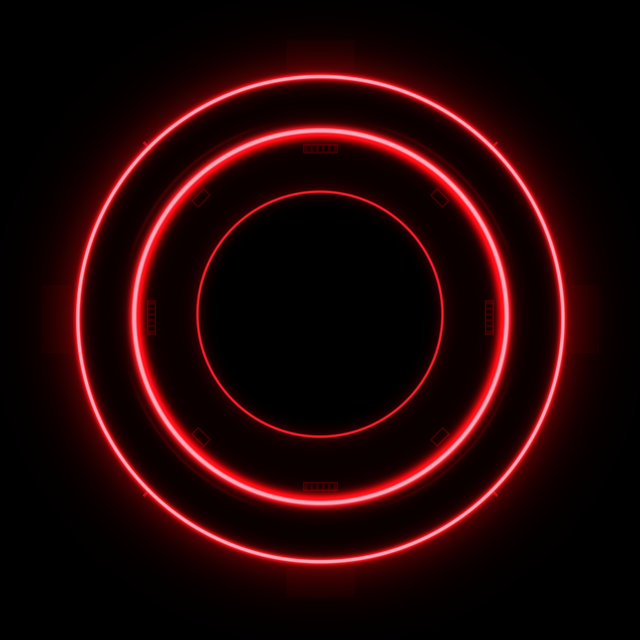
Reproduce this background procedurally as a Shadertoy shader.

```glsl
#define OUTER_RADIUS 0.379
#define MIDDLE_RADIUS 0.291
#define INNER_RADIUS 0.1914
#define BRACKET_RADIUS 0.264
#define BLOCK_RADIUS 0.412
#define ARC_RADIUS 0.311
#define RED vec3(1.0, 0.015, 0.04)
#define PINK vec3(1.0, 0.66, 0.72)
#define HOT_RED vec3(1.0, 0.12, 0.18)

const float TAU = 6.2831853;

// Antialiased stroke around a signed distance
float stroke(float d, float halfWidth, float pixel) {
    return 1.0 - smoothstep(halfWidth - pixel, halfWidth + pixel, abs(d));
}

float gauss(float d, float width) {
    return exp(-d * d / (width * width));
}

// Exponential falloff with separate inward and outward reach
float halo(float d, float inward, float outward) {
    return exp(-abs(d) / (d < 0.0 ? inward : outward));
}

float box(vec2 p, vec2 halfSize) {
    vec2 q = abs(p) - halfSize;
    return length(max(q, 0.0)) + min(max(q.x, q.y), 0.0);
}

// Folds the plane into equal sectors: x runs along the arc, y outward
vec2 foldSectors(vec2 p, float count, float offset, out float sector) {
    float turn = atan(p.y, p.x) / TAU * count - offset;
    sector = floor(turn + 0.5);
    float a = (sector + offset) * TAU / count;
    vec2 outward = vec2(cos(a), sin(a));
    return vec2(dot(p, vec2(-outward.y, outward.x)), dot(p, outward));
}

// Small hollow plates, longer and notched on the main axes
float brackets(vec2 p, float pixel) {
    float sector;
    vec2 q = foldSectors(p, 8.0, 0.0, sector);
    q.y -= BRACKET_RADIUS;
    bool onAxis = mod(sector, 2.0) < 0.5;
    vec2 size = onAxis ? vec2(0.026, 0.006) : vec2(0.013, 0.007);
    float d = box(q, size);
    float marks = stroke(fract(q.x / 0.009) - 0.5, 0.2, pixel / 0.009);
    marks *= onAxis ? 1.0 - smoothstep(-0.003, 0.0, d) : 0.0;
    return 0.24 * stroke(d, 0.001, pixel) + 0.16 * marks;
}

// Dim blocks beyond the outer ring
float blocks(vec2 p, float pixel) {
    float sector;
    vec2 q = foldSectors(p, 4.0, 0.0, sector);
    float d = box(q - vec2(0.0, BLOCK_RADIUS), vec2(0.052, 0.022));
    return 0.035 * (1.0 - smoothstep(-0.003, 0.003, d))
         + 0.025 * stroke(d, 0.001, pixel);
}

// Short spurs on the diagonals of the outer ring
float spurs(vec2 p, float pixel) {
    float sector;
    vec2 q = foldSectors(p, 4.0, 0.5, sector);
    return stroke(box(q - vec2(0.0, OUTER_RADIUS + 0.004),
                      vec2(0.0008, 0.007)), 0.0008, pixel);
}

void mainImage(out vec4 fragColor, in vec2 fragCoord) {
    float side = min(iResolution.x, iResolution.y);
    float pixel = 1.0 / side;
    vec2 p = (fragCoord - 0.5 * iResolution.xy) / side;

    // Slightly offset ring centres
    vec2 pOuter = p - vec2(0.0007, 0.0013);
    vec2 pMiddle = p - vec2(0.0007, 0.0050);
    vec2 pInner = p - vec2(0.0, 0.0091);
    float outer = length(pOuter) - OUTER_RADIUS;
    float middle = length(pMiddle) - MIDDLE_RADIUS;
    float inner = length(pInner) - INNER_RADIUS;

    // Dark tinted annulus and layered halos
    float light = 0.03 * smoothstep(-0.03, 0.01, inner)
                * (1.0 - smoothstep(-0.02, 0.02, middle));
    light += 0.42 * halo(outer, 0.013, 0.031) + 0.45 * gauss(outer, 0.007);
    light += 0.40 * halo(middle, 0.013, 0.016);
    light += 0.85 * gauss(middle + 0.004, 0.0105);
    light += 0.22 * halo(inner, 0.007, 0.010);

    // Faint arcs hugging the middle ring on its diagonals
    float diagonal = abs(sin(2.0 * atan(pMiddle.y, pMiddle.x)));
    float arc = length(pMiddle) - ARC_RADIUS;
    light += 0.13 * smoothstep(0.35, 0.95, diagonal) * gauss(arc, 0.0025);

    // Machined details
    light += brackets(p - vec2(0.0007, 0.0040), pixel);
    light += blocks(pOuter, pixel);
    vec3 color = RED * min(light, 1.0);

    // Bright tube cores
    color = mix(color, HOT_RED, stroke(inner, 0.0018, pixel));
    color = mix(color, HOT_RED, 0.75 * spurs(pOuter, pixel));
    color = mix(color, HOT_RED, gauss(outer, 0.0045));
    color = mix(color, PINK, stroke(outer, 0.0025, pixel));
    color = mix(color, HOT_RED, gauss(middle, 0.0065));
    color = mix(color, PINK, stroke(middle, 0.0032, 1.3 * pixel));
    fragColor = vec4(color, 1.0);
}
```
